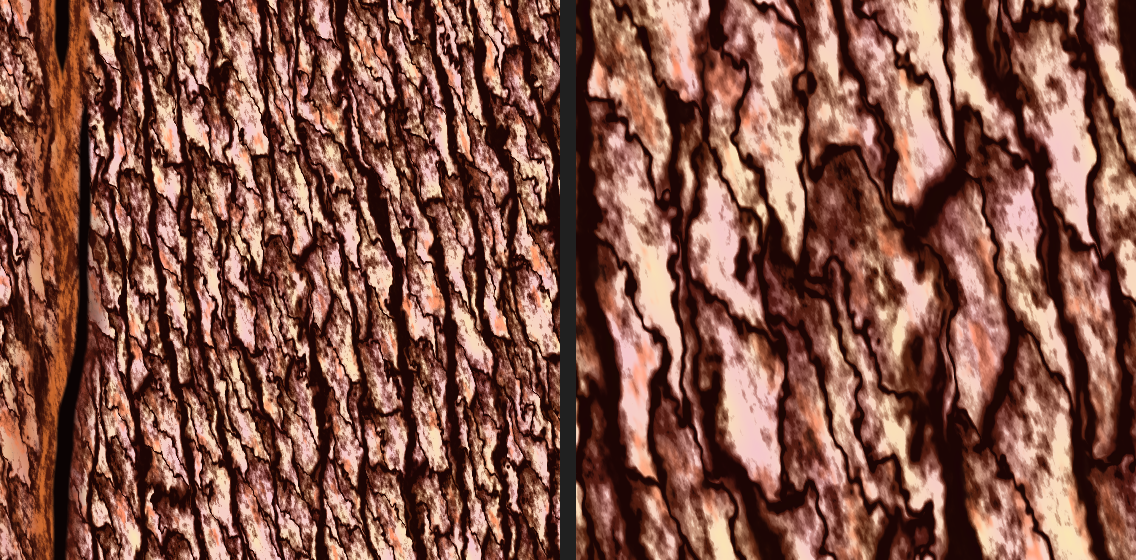
Left: the whole. Right: its middle third, enlarged.
Reproduce this texture procedurally as a Shadertoy shader.

```glsl
// Rugged tree bark: slanted scaly plates, dark fissures and a bare orange strip at the left.

float hash(vec2 p) {
    return fract(sin(dot(p, vec2(127.1, 311.7))) * 43758.5453);
}

float noise(vec2 p) {
    vec2 i = floor(p), f = fract(p);
    f = f * f * (3.0 - 2.0 * f);
    return mix(mix(hash(i), hash(i + vec2(1, 0)), f.x),
               mix(hash(i + vec2(0, 1)), hash(i + vec2(1, 1)), f.x), f.y);
}

float fbm(vec2 p) {
    float sum = 0.0, amp = 0.5;
    for (int i = 0; i < 4; i++) {
        sum += amp * noise(p);
        p = p * 2.03 + 17.3;
        amp *= 0.55;
    }
    return sum / 1.01;
}

// Voronoi scales: x is the gap to the nearest border, yz the offset from the seed
vec3 scales(vec2 p) {
    vec2 cell = floor(p), offset = vec2(0.0);
    float near = 9.0, second = 9.0;
    for (int y = -1; y <= 1; y++)
    for (int x = -1; x <= 1; x++) {
        vec2 c = cell + vec2(x, y);
        vec2 toSeed = p - c - 0.1 - 0.8 * vec2(hash(c), hash(c + 41.7));
        float d = length(toSeed);
        if (d < near) { second = near; near = d; offset = toSeed; }
        else second = min(second, d);
    }
    return vec3(second - near, offset);
}

// x is the relief height of the plates, y the tilt of each plate toward its lower end
vec2 bark(vec2 p) {
    vec2 q = p;
    q.x += 0.034 * (noise(p * vec2(9.0, 6.0)) - 0.5);
    q += vec2(0.026, 0.05) * (fbm(p * vec2(42.0, 22.0) + 5.0) - 0.5);
    vec3 plate = scales(vec2((q.x + 0.25 * q.y) * 23.0, (q.y + 1.2 * q.x) * 11.0));
    float scaleTop = mix(smoothstep(0.0, 0.16, plate.x), smoothstep(0.0, 0.65, plate.x), 0.42);

    // long, nearly vertical fissures of changing width
    float column = (q.x + 0.12 * q.y) * 12.0 + 1.1 * noise(p * vec2(5.0, 4.0) + 3.0);
    float gap = abs(fract(column) - 0.5);
    float width = 0.13 * noise(vec2(floor(column) * 3.7, p.y * 6.0)) - 0.035;
    float ridge = smoothstep(width - 0.01, width + 0.11, gap);
    return vec2(scaleTop * ridge, dot(plate.yz, vec2(0.5, -0.5)));
}

vec3 barkRamp(float t) {
    vec3 col = mix(vec3(0.11, 0.02, 0.015), vec3(0.33, 0.11, 0.06), smoothstep(0.04, 0.27, t));
    col = mix(col, vec3(0.53, 0.31, 0.25), smoothstep(0.28, 0.50, t));
    col = mix(col, vec3(0.77, 0.55, 0.48), smoothstep(0.48, 0.69, t));
    return mix(col, vec3(0.97, 0.83, 0.76), smoothstep(0.67, 0.88, t));
}

void mainImage(out vec4 fragColor, in vec2 fragCoord) {
    vec2 uv = fragCoord / iResolution.xy;
    vec2 along = vec2(uv.x + 0.27 * uv.y, uv.y);

    // relief lit from the lower right, where the scales lift off
    vec2 relief = bark(uv);
    float lit = relief.x - bark(uv + vec2(0.005, -0.005)).x;
    float fibre = fbm(along * vec2(100.0, 32.0));
    float grit = fbm(along * vec2(230.0, 115.0) + 31.0);
    float chips = smoothstep(0.60, 0.70, fbm(along * vec2(75.0, 28.0) + 60.0));
    float tone = relief.x * (0.78 + 0.85 * relief.y + 0.9 * (fibre - 0.5)
               + 0.95 * (grit - 0.5) - 0.3 * chips);
    tone += 0.32 * lit + 0.05 + 0.16 * (grit - 0.5);
    vec3 col = barkRamp(tone);

    // yellow, pink and rust stains
    float stain = noise(along * vec2(60.0, 26.0) + 90.0) - 0.5;
    col += stain * tone * vec3(0.02, 0.11, -0.09);
    float rust = smoothstep(0.58, 0.74, fbm(along * vec2(60.0, 24.0) + 12.0));
    col = mix(col, vec3(0.72, 0.34, 0.20) * (0.4 + tone), 0.75 * rust * relief.x);

    // orange wood left of the main crack
    float wobble = 0.012 * (fbm(vec2(uv.y * 9.0, 2.0)) - 0.5);
    float crackX = 0.108 + 0.028 * smoothstep(0.22, 0.40, uv.y) + 0.022 * uv.y + wobble;
    float side = uv.x - crackX;
    float grain = fbm(vec2((uv.x - wobble) * 130.0 + 4.0 * noise(uv * 9.0), uv.y * 15.0));
    float woodTone = 0.22 + 1.2 * (grain - 0.5) + 0.6 * tone + 0.5 * (grit - 0.5);
    vec3 wood = mix(vec3(0.20, 0.05, 0.03), vec3(0.74, 0.37, 0.20), smoothstep(0.1, 0.75, woodTone));
    float patchy = 0.3 + 0.7 * noise(uv * vec2(28.0, 8.0) + 8.0);
    float woodMask = smoothstep(-0.15, -0.06, side) * smoothstep(0.012, -0.004, side);
    col = mix(col, wood, woodMask * patchy);

    // smooth bright strip, widening near the top
    float top = smoothstep(0.76, 0.95, uv.y);
    float stripDist = abs(side + 0.032 + 0.012 * top + 0.02 * (noise(uv * vec2(3.0, 7.0)) - 0.5));
    float strip = smoothstep(0.026 + 0.028 * top, 0.008 + 0.016 * top, stripDist);
    vec3 stripCol = mix(vec3(0.33, 0.11, 0.05), vec3(0.82, 0.42, 0.18),
                        smoothstep(0.22, 0.74, grain + 0.6 * (grit - 0.5)));
    col = mix(col, stripCol, 0.88 * strip);

    // dull red bank to the right of the crack
    float bank = smoothstep(0.055, 0.015, side) * step(0.0, side) * smoothstep(0.75, 0.35, uv.y);
    col = mix(col, vec3(0.34, 0.11, 0.07) * (0.5 + grit), 0.75 * bank);

    // main crack and the hollow above it
    float crackWidth = 0.012 * smoothstep(0.84, 0.74, uv.y) * (0.6 + 0.7 * noise(vec2(uv.y * 8.0, 4.0)));
    float crack = smoothstep(crackWidth + 0.005, crackWidth - 0.003, abs(side)) * smoothstep(0.84, 0.80, uv.y);
    float hollowWidth = 0.013 * smoothstep(0.85, 0.93, uv.y);
    float hollow = smoothstep(hollowWidth + 0.004, hollowWidth - 0.004, abs(uv.x - 0.112 - wobble))
                 * smoothstep(0.85, 0.88, uv.y);
    col = mix(col, vec3(0.045, 0.012, 0.012), max(crack, hollow));

    fragColor = vec4(clamp(col, 0.0, 1.0), 1.0);
}
```
